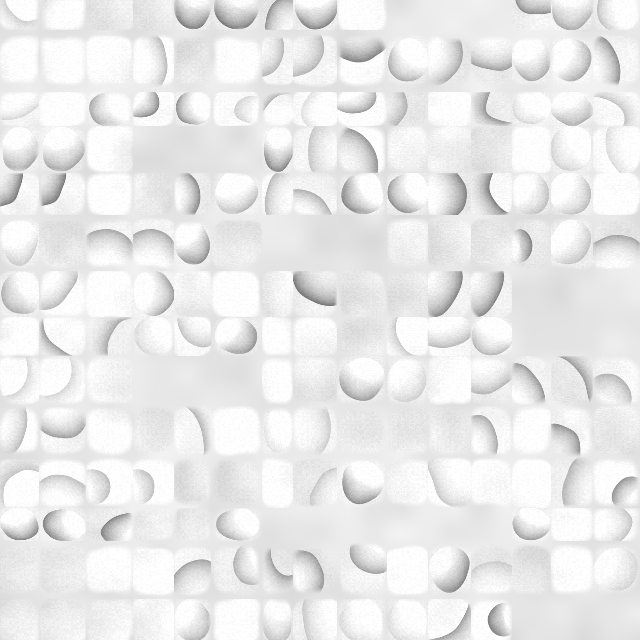
Reproduce this pattern procedurally as a Shadertoy shader.

```glsl
// Irregular grid of soft pale tiles, each with a shaded disc or a cut arc.
#define GRID vec2(15.0, 13.8)  // tiles across and up
#define JITTER 0.36            // wander of the grid lines
#define TILE_HALF 0.0350       // largest half size of a tile
#define FADE 1.9               // fall-off of the rim shadow
#define SHADOW 0.56            // deepest rim shadow
#define BACKDROP 0.905         // grey between the tiles
#define EMPTY 0.08             // share of empty tile runs
#define GRAIN 0.05             // strength of the fine speckle
#define WOBBLE 0.22            // unevenness of rims and borders

float hash(vec2 p) {
    return fract(sin(dot(p, vec2(127.1, 311.7))) * 43758.5453);
}

float valueNoise(vec2 p) {
    vec2 i = floor(p), f = fract(p);
    f = f * f * (3.0 - 2.0 * f);
    return mix(mix(hash(i), hash(i + vec2(1, 0)), f.x),
               mix(hash(i + vec2(0, 1)), hash(i + vec2(1, 1)), f.x), f.y);
}

// Position of grid line i along one axis, in tile units
float gridLine(float i, float axis) {
    return i + JITTER * (hash(vec2(i, 17.0 + axis * 31.0)) - 0.5);
}

// Returns tile index, centre and half width along one axis
vec3 findTile(float x, float axis) {
    float i = floor(x);
    if (x < gridLine(i, axis)) i -= 1.0;
    else if (x >= gridLine(i + 1.0, axis)) i += 1.0;
    float a = gridLine(i, axis), b = gridLine(i + 1.0, axis);
    return vec3(i, 0.5 * (a + b), 0.5 * (b - a));
}

// Brightness inside a tile; p spans -1 to 1, aa is the edge width
float tileShade(vec2 p, vec2 seed, float backdrop, float aa) {
    float kind = hash(seed + 3.1);
    float tone = hash(seed + 5.7);
    float cloud = valueNoise(p * 1.1 + seed * 7.3) - 0.5;

    // Plain tile, white or pale grey, with a soft slope
    if (kind < 0.27) {
        float lean = 6.2832 * hash(seed + 9.2);
        return mix(0.90, 1.02, smoothstep(0.1, 0.8, tone)) + 0.07 * cloud
             + 0.03 * dot(p, vec2(cos(lean), sin(lean)));
    }

    // Disc: whole and centred, or large and shifted so only an arc shows
    bool whole = kind < 0.54;
    float turn = hash(seed + 11.3) - 0.5;
    float angle = whole ? -1.57 + 3.0 * turn : 6.2832 * turn;
    vec2 facing = vec2(cos(angle), sin(angle));
    float shift = whole ? 0.05 : mix(0.6, 1.8, hash(seed + 13.9));
    float reach = whole ? 0.93 : mix(-0.05, 0.75, hash(seed + 15.4));
    vec2 v = p + facing * shift;
    float d = length(v) - shift - reach + WOBBLE * cloud;
    if (!whole && hash(seed + 19.6) < 0.25) d = -d;

    // Shadow gathers on the inner side of the rim
    float side = smoothstep(-0.8, 0.9, dot(v / max(length(v), 0.001), facing));
    float depth = SHADOW * mix(0.3, 1.0, hash(seed + 21.8)) * side;
    float inside = mix(0.99, 1.06, tone) - depth * exp(FADE * min(d, 0.0));
    float outside = whole ? mix(backdrop, 0.99, 0.4)
                          : mix(0.90, 1.03, hash(seed + 23.5)) + 0.06 * cloud;
    return mix(inside, outside, smoothstep(-aa, aa, d));
}

void mainImage(out vec4 fragColor, in vec2 fragCoord) {
    vec2 uv = fragCoord / iResolution.xy;
    vec2 g = uv * GRID;
    vec3 column = findTile(g.x, 0.0), row = findTile(g.y, 1.0);
    vec2 id = vec2(column.x, row.x);

    // Local tile coordinates
    vec2 halfSize = min(vec2(column.z, row.z) / GRID, vec2(TILE_HALF));
    vec2 p = (uv - vec2(column.y, row.y) / GRID) / halfSize;
    float aa = 0.5 / (iResolution.y * TILE_HALF);

    // Neighbours in a row sometimes share one design
    vec2 run = vec2(floor(id.x / 2.0) + 40.0, id.y);
    vec2 seed = hash(run + 2.3) < 0.25 ? run : id;

    // Blotchy backdrop
    float backdrop = BACKDROP + 0.05 * (valueNoise(uv * 7.0) - 0.5)
                   + 0.07 * (valueNoise(uv * 24.0 + 50.0) - 0.5);

    // Tile border: sides nearly touch, corners melt into the backdrop
    vec2 p4 = p * p * p * p;
    float q = pow(p4.x + p4.y, 0.25) + WOBBLE * (valueNoise(uv * 34.0) - 0.5);
    float mask = 1.0 - smoothstep(mix(0.78, 0.98, hash(id + 27.4)), 1.16, q);
    vec2 block = vec2(floor(id.x / 3.0), id.y);
    mask *= step(EMPTY, hash(block + 61.2));

    // Compose with fine speckle on the tiles
    float shade = tileShade(p, seed, backdrop, aa);
    float speckle = hash(floor(uv * 512.0)) - 0.5;
    float value = mix(backdrop, min(shade, 1.0) + GRAIN * speckle, mask);
    fragColor = vec4(vec3(clamp(value, 0.0, 1.0)), 1.0);
}
```
